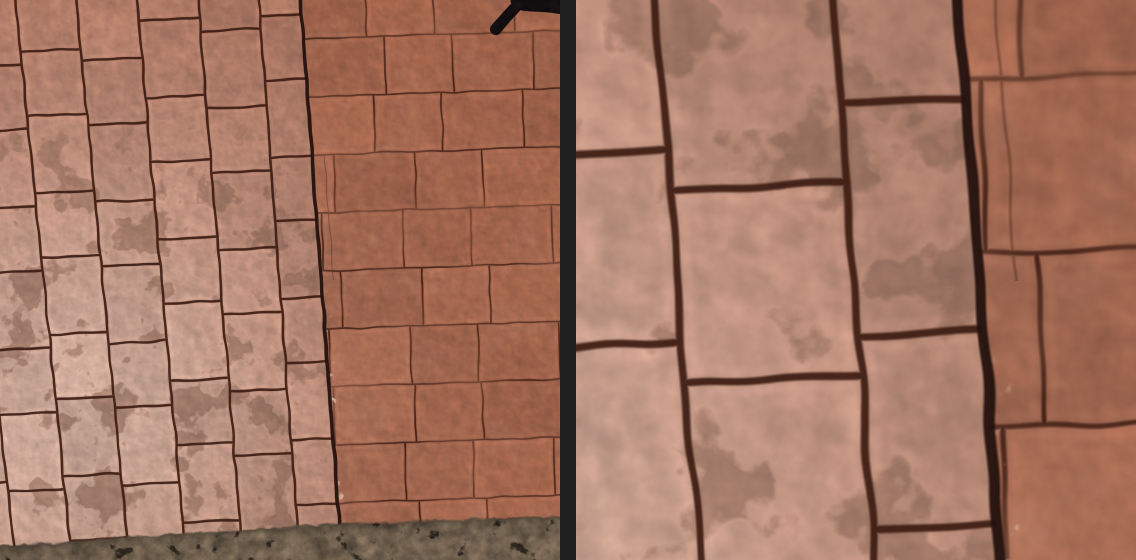
Left, the full canvas; right, a detail of the centre.
Give the GLSL for this texture, as a WebGL 2 fragment shader.

```glsl
#version 300 es
precision highp float;
uniform vec2 u_resolution;
out vec4 fragColor;

const vec3 TERRACOTTA = vec3(0.625, 0.385, 0.290);
const vec3 ROSE       = vec3(0.670, 0.455, 0.370);
const vec3 PALE       = vec3(0.800, 0.665, 0.605);
const vec3 WORN       = vec3(0.530, 0.390, 0.330);
const vec3 JOINT      = vec3(0.240, 0.110, 0.070);
const vec3 SEAM       = vec3(0.140, 0.070, 0.055);
const vec3 PAVEMENT   = vec3(0.430, 0.370, 0.300);
const vec3 BLACK      = vec3(0.070, 0.055, 0.060);

const float PI = 3.14159265;
const float STAGGER = 0.045;        // alternating long and short stones
const float SEAM_X = 0.5365;        // seam at the top edge
const float SEAM_LEAN = 0.0738;
const float EDGE_COLUMN = 0.0745;   // narrow column beside the seam
const float LEFT_PITCH = 0.1263;
const float LEFT_TILT = 0.05;
const float ROW_PITCH = 0.1038;
const float ROW_START = 0.0677;
const float ROW_TILT = 0.035;
const float RIGHT_PITCH = 0.1328;
const float LEFT_LINE = 0.0022;     // half widths of the joints
const float RIGHT_LINE = 0.0015;
const float SEAM_LINE = 0.0032;
const vec2 KERB = vec2(0.605, 0.935); // foot of the seam, from the top

// Joint offsets of each column (right to left) and each row (top down)
const float COLUMN_SHIFT[7] = float[](0.16, 0.47, 0.32, 0.79, 0.67, 0.89, 0.80);
const float ROW_SHIFT[10] = float[](0.645, 0.680, 0.661, 0.734, 0.713,
                                    0.747, 0.726, 0.734, 0.717, 0.743);

vec2 hash2(vec2 p) {
    p = vec2(dot(p, vec2(127.1, 311.7)), dot(p, vec2(269.5, 183.3)));
    return fract(sin(p) * 43758.5) * 2.0 - 1.0;
}

float gradientNoise(vec2 p) {
    vec2 i = floor(p), f = fract(p), s = f * f * (3.0 - 2.0 * f), e = vec2(1, 0);
    float a = dot(hash2(i), f), b = dot(hash2(i + e), f - e);
    float c = dot(hash2(i + e.yx), f - e.yx), d = dot(hash2(i + 1.0), f - 1.0);
    return mix(mix(a, b, s.x), mix(c, d, s.x), s.y);
}

float fbm(vec2 p) {
    float sum = 0.0, amp = 0.6;
    for (int i = 0; i < 4; i++) {
        sum += amp * gradientNoise(p);
        p = mat2(1.6, 1.2, -1.2, 1.6) * p + 3.7;
        amp *= 0.5;
    }
    return sum;
}

// x: distance to the nearest end joint, y: index of the stone
vec2 endJoint(float v, float flip) {
    float k = round(v);
    float d = v - k - STAGGER * flip * cos(PI * k);
    return vec2(abs(d), d < 0.0 ? k - 1.0 : k);
}

float line(float d, float halfWidth) {
    float soft = max(0.0012, 0.7 / u_resolution.y);
    return 1.0 - smoothstep(halfWidth - soft, halfWidth + soft, d);
}

float segment(vec2 p, vec2 a, vec2 b) {
    vec2 ab = b - a;
    return length(p - a - ab * clamp(dot(p - a, ab) / dot(ab, ab), 0.0, 1.0));
}

void main() {
    vec2 p = gl_FragCoord.xy / u_resolution;
    vec2 wobble = vec2(gradientNoise(p * 24.0), gradientNoise(p * 24.0 + 40.0));
    vec2 q = vec2(p.x, 1.0 - p.y) + 0.004 * wobble;   // measured from the top
    float seamOffset = q.x - SEAM_X - SEAM_LEAN * q.y;
    bool left = seamOffset < 0.0;
    float patches = fbm(p * 13.0), grain = fbm(p * 55.0 + 9.0);

    // Joints: upright columns on the left, level rows on the right
    float gap, joint;
    vec2 stone;
    if (left) {
        float width = mix(0.1087, 0.1018, q.y);
        float u = (-seamOffset - EDGE_COLUMN) / width;
        float column = floor(u) + 1.0, f = fract(u);
        float v = (q.y + LEFT_TILT * width * (0.5 - f)) / LEFT_PITCH;
        float flip = column == 1.0 || column == 2.0 ? -1.0 : 1.0;
        vec2 end = endJoint(v - COLUMN_SHIFT[clamp(int(column), 0, 6)], flip);
        gap = min(min(f, 1.0 - f) * width, end.x * LEFT_PITCH);
        stone = vec2(column, end.y);
        joint = line(gap, LEFT_LINE) * 0.92;
    } else {
        float v = (q.y + ROW_TILT * (q.x - KERB.x) - ROW_START) / ROW_PITCH;
        float row = floor(v) + 1.0, f = fract(v);
        float along = q.x - 0.03 * ROW_PITCH * f - ROW_SHIFT[clamp(int(row), 0, 9)];
        vec2 end = endJoint(along / RIGHT_PITCH, 1.0);
        float level = min(f, 1.0 - f) * ROW_PITCH, upright = end.x * RIGHT_PITCH;
        gap = min(level, upright);
        stone = vec2(end.y, row + 20.0);
        float fade = clamp(0.7 + 1.2 * gradientNoise(p * 9.0), 0.35, 1.0);
        joint = max(line(level, RIGHT_LINE) * 0.8, line(upright, RIGHT_LINE) * 0.9) * fade;
        float strip = line(abs(seamOffset - 0.022), 0.0008) * step(0.28, q.y) * step(q.y, 0.5);
        joint = max(joint, 0.4 * strip);
    }

    // Stone faces: tint, pale film and worn patches
    float side = left ? 1.0 : 0.0;
    vec2 toGlare = p - vec2(0.12, 0.27);
    float glare = exp(-4.0 * dot(toGlare, toGlare));
    vec3 color = mix(TERRACOTTA, ROSE, side);
    color = mix(color, PALE, glare * mix(0.3, 0.95, side));
    float wear = smoothstep(0.06, 0.16, patches + 0.3 * grain);
    float wornArea = mix(0.15, 0.65 * smoothstep(0.9, 0.7, p.y), side);
    color = mix(color, WORN, wear * wornArea);
    color *= 1.0 + 0.045 * hash2(stone).x + 0.12 * patches + 0.2 * grain;
    float relief = fbm(p * 20.0 + 0.04) - fbm(p * 20.0 - 0.04);
    color *= 1.0 + 0.35 * relief;
    color *= 1.0 + 0.07 * smoothstep(0.012, 0.005, gap) - 0.18 * exp(-gap / 0.003);
    color = mix(color, JOINT, joint);

    // Long seam with chipped, pale lips near its foot
    float chips = smoothstep(0.1, 0.25, grain) * line(abs(seamOffset - 0.005), 0.007);
    color = mix(color, PALE, chips * smoothstep(0.5, 0.65, q.y));
    color = mix(color, SEAM, line(abs(seamOffset), SEAM_LINE) * 0.95);

    // Rough pavement along the bottom
    float kerb = q.y - KERB.y + (q.x - KERB.x) * (q.x < KERB.x ? 0.065 : 0.035);
    vec3 ground = PAVEMENT * (1.0 + 0.5 * fbm(p * 24.0) + 0.6 * grain);
    ground *= 1.0 - 0.6 * smoothstep(0.16, 0.28, fbm(p * 32.0 + 5.0));
    ground *= 1.0 - 0.3 * exp(-abs(kerb) / 0.008);
    color = mix(color, ground, smoothstep(-0.003, 0.003, kerb + 0.01 * grain));

    // Dark object reaching in at the upper right corner
    float arm = segment(q, vec2(0.885, 0.052), vec2(0.925, 0.008)) - 0.010;
    float body = segment(q, vec2(0.930, 0.0), vec2(1.0, 0.008)) - 0.018;
    color = mix(color, BLACK * (1.0 + grain), line(min(arm, body), 0.0));

    fragColor = vec4(clamp(color, 0.0, 1.0), 1.0);
}
```
